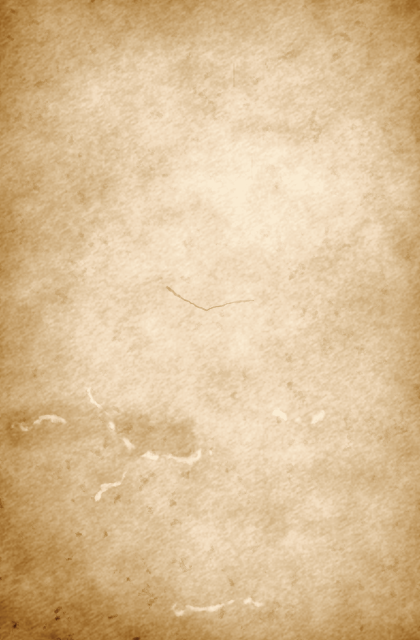
This texture is drawn by a WebGL 1 fragment shader. Its source:

```glsl
precision highp float;
// Aged parchment with burnt edges, mottled stains, pale flaked veins and fine cracks.
uniform vec2 u_resolution;

float hash(vec2 p) {
  vec3 q = fract(vec3(p.xyx) * 0.1031);
  q += dot(q, q.yzx + 33.33);
  return fract((q.x + q.y) * q.z);
}

float noise(vec2 p) {
  vec2 i = floor(p), f = fract(p);
  f = f * f * (3.0 - 2.0 * f);
  return mix(mix(hash(i), hash(i + vec2(1.0, 0.0)), f.x),
             mix(hash(i + vec2(0.0, 1.0)), hash(i + vec2(1.0, 1.0)), f.x), f.y);
}

// Fractal noise centred on zero.
float fbm(vec2 p) {
  float sum = 0.0, amp = 0.5;
  for (int i = 0; i < 5; i++) {
    sum += amp * (noise(p) - 0.5);
    p = mat2(1.6, 1.2, -1.2, 1.6) * p + 17.3;
    amp *= 0.55;
  }
  return sum;
}

float blob(vec2 uv, vec2 centre, vec2 radius) {
  vec2 d = (uv - centre) / radius;
  return exp(-dot(d, d));
}

float softBox(vec2 uv, vec2 centre, vec2 halfSize, float blur) {
  vec2 d = abs(uv - centre) - halfSize;
  return 1.0 - smoothstep(-blur, blur, max(d.x, d.y));
}

// Line of given width between two points, in aspect-corrected space.
float stroke(vec2 uv, vec2 a, vec2 b, float width, float aspect) {
  vec2 scale = vec2(aspect, 1.0);
  vec2 pa = (uv - a) * scale, ba = (b - a) * scale;
  float h = clamp(dot(pa, ba) / dot(ba, ba), 0.0, 1.0);
  return 1.0 - smoothstep(0.15 * width, width, length(pa - ba * h));
}

// Paper colour for a stain level: 0 is cream, 7 is scorched brown.
vec3 paperColor(float t) {
  vec3 c = mix(vec3(0.98, 0.92, 0.82), vec3(0.94, 0.85, 0.73), clamp(t, 0.0, 1.0));
  c = mix(c, vec3(0.86, 0.75, 0.59), clamp(t - 1.0, 0.0, 1.0));
  c = mix(c, vec3(0.79, 0.65, 0.45), clamp(t - 2.0, 0.0, 1.0));
  c = mix(c, vec3(0.71, 0.54, 0.30), clamp(t - 3.0, 0.0, 1.0));
  c = mix(c, vec3(0.61, 0.41, 0.16), clamp(t - 4.0, 0.0, 1.0));
  c = mix(c, vec3(0.47, 0.27, 0.10), clamp(t - 5.0, 0.0, 1.0));
  return mix(c, vec3(0.28, 0.13, 0.04), clamp(t - 6.0, 0.0, 1.0));
}

float edgeBurn(vec2 uv) {
  return 2.5 * exp(-uv.x / 0.14) + 2.2 * exp((uv.x - 1.0) / 0.12)
       + 2.0 * exp((uv.y - 1.0) / 0.09) + 2.4 * exp(-uv.y / 0.075);
}

float stains(vec2 uv) {
  float s = 1.4 * blob(uv, vec2(0.17, 0.14), vec2(0.21, 0.11));
  s += 0.9 * blob(uv, vec2(0.30, 0.02), vec2(0.22, 0.05));
  s += 0.6 * blob(uv, vec2(0.10, 0.64), vec2(0.20, 0.20));
  s += 0.7 * blob(uv, vec2(0.28, 0.76), vec2(0.12, 0.05));
  s += 0.8 * blob(uv, vec2(0.36, 0.96), vec2(0.12, 0.05));
  s += 0.5 * blob(uv, vec2(0.78, 0.49), vec2(0.15, 0.07));
  s += 0.6 * blob(uv, vec2(0.45, 0.40), vec2(0.25, 0.07));
  s += 0.5 * blob(uv, vec2(0.63, 0.185), vec2(0.16, 0.025));
  s -= 0.4 * blob(uv, vec2(0.60, 0.64), vec2(0.26, 0.26));
  return s;
}

float paleVeins(vec2 uv, float aspect) {
  float v = stroke(uv, vec2(0.20, 0.40), vec2(0.26, 0.345), 0.005, aspect);
  v = max(v, stroke(uv, vec2(0.26, 0.345), vec2(0.31, 0.285), 0.007, aspect));
  v = max(v, stroke(uv, vec2(0.31, 0.285), vec2(0.23, 0.22), 0.005, aspect));
  v = max(v, stroke(uv, vec2(0.32, 0.28), vec2(0.50, 0.287), 0.009, aspect));
  v = max(v, stroke(uv, vec2(0.04, 0.345), vec2(0.15, 0.332), 0.007, aspect));
  v = max(v, stroke(uv, vec2(0.66, 0.35), vec2(0.76, 0.345), 0.008, aspect));
  return max(v, stroke(uv, vec2(0.42, 0.05), vec2(0.62, 0.06), 0.008, aspect));
}

float darkCracks(vec2 uv, float aspect) {
  float c = stroke(uv, vec2(0.40, 0.549), vec2(0.49, 0.517), 0.0024, aspect);
  c = max(c, stroke(uv, vec2(0.49, 0.517), vec2(0.54, 0.530), 0.0024, aspect));
  return max(c, stroke(uv, vec2(0.54, 0.530), vec2(0.60, 0.530), 0.0026, aspect));
}

void main() {
  vec2 uv = gl_FragCoord.xy / u_resolution;
  float aspect = u_resolution.x / u_resolution.y;
  vec2 p = vec2(uv.x * aspect, uv.y);
  vec2 ripple = vec2(fbm(p * 26.0 + 3.0), fbm(p * 26.0 + 41.0));
  vec2 torn = uv + 0.045 * ripple;

  // Broad tone: burnt borders, stains and the exposed lower layer.
  float level = 0.72 + edgeBurn(uv) + stains(uv + 0.06 * ripple);
  level += 0.7 * softBox(torn, vec2(0.14, 0.335), vec2(0.12, 0.030), 0.012);
  level += 0.8 * softBox(torn, vec2(0.37, 0.312), vec2(0.10, 0.028), 0.012);

  // Mottling and slanted paper fibres.
  level += 1.7 * fbm(p * 7.0 + ripple) + 1.5 * fbm(p * 24.0 + 9.0);
  vec2 fibre = vec2(p.x + 0.6 * p.y, p.y - 0.6 * p.x);
  level += 0.75 * (noise(fibre * vec2(130.0, 260.0)) - 0.5);
  level += 0.5 * (noise(p * 340.0) - 0.5);
  float speck = smoothstep(0.16, 0.34, fbm(p * 55.0 + 70.0));
  level += speck * (0.7 + 1.3 * blob(uv, vec2(0.15, 0.08), vec2(0.3, 0.14)));

  // Flaked veins, hairline cracks and two faint vertical scratches.
  float flakes = smoothstep(0.25, 0.65, noise(p * 75.0 + 5.0));
  level -= 1.7 * paleVeins(torn, aspect) * flakes;
  level += 1.5 * darkCracks(uv + 0.018 * ripple, aspect) * (0.5 + 0.5 * flakes);
  level += 0.5 * stroke(uv, vec2(0.557, 0.865), vec2(0.557, 0.90), 0.002, aspect);
  level += 0.4 * stroke(uv, vec2(0.60, 0.72), vec2(0.60, 0.76), 0.002, aspect);

  gl_FragColor = vec4(paperColor(max(level, 0.0)), 1.0);
}
```
